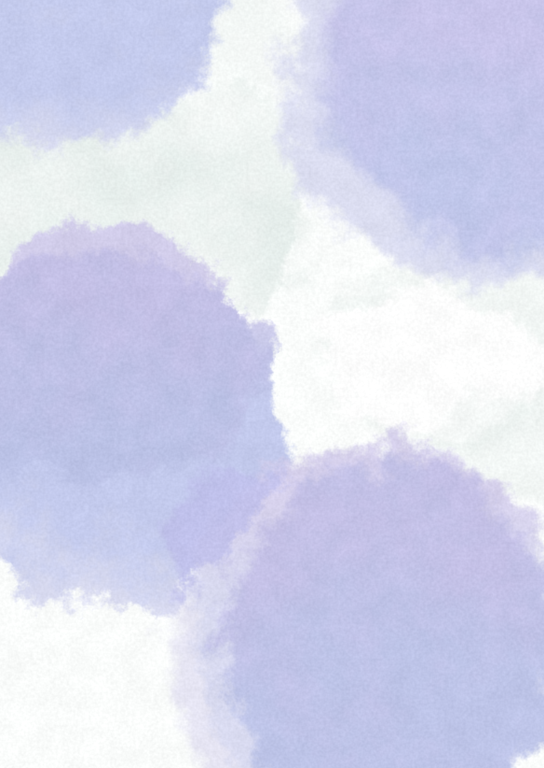
This background is drawn by a Shadertoy shader. Its source:

```glsl
// Soft lavender and sage watercolour washes on grainy white paper.
#define SHEET vec2(0.706, 1.0)
#define EDGE_SCALE 10.0
#define EDGE_WANDER 0.034
#define BLOOM_SCALE 5.0
#define GRAIN_SCALE 210.0
#define GRAIN_AMOUNT 0.027
#define PAPER vec3(0.982, 0.990, 0.986)
#define SAGE vec3(0.898, 0.930, 0.920)
#define LILAC vec3(0.772, 0.758, 0.908)
#define PERIWINKLE vec3(0.738, 0.766, 0.908)
#define MIST vec3(0.845, 0.853, 0.940)

vec2 hashGradient(vec2 cell) {
    vec3 h = fract(cell.xyx * vec3(0.1031, 0.1030, 0.0973));
    h += dot(h, h.yzx + 33.33);
    float angle = 6.2832 * fract((h.x + h.y) * h.z);
    return vec2(cos(angle), sin(angle));
}

float gradientNoise(vec2 p) {
    vec2 i = floor(p), f = p - i;
    vec2 u = f * f * f * (f * (f * 6.0 - 15.0) + 10.0);
    vec2 e = vec2(1.0, 0.0);
    float low = mix(dot(hashGradient(i), f),
                    dot(hashGradient(i + e.xy), f - e.xy), u.x);
    float high = mix(dot(hashGradient(i + e.yx), f - e.yx),
                     dot(hashGradient(i + e.xx), f - e.xx), u.x);
    return mix(low, high, u.y);
}

float fbm(vec2 p) {
    float sum = 0.0, weight = 1.0;
    for (int octave = 0; octave < 6; octave++) {
        sum += weight * gradientNoise(p);
        p = mat2(1.6, 1.2, -1.2, 1.6) * p + 7.3;
        weight *= 0.66;
    }
    return sum;
}

// Coverage of an elliptical wash with a ragged, dry edge
float wash(vec2 p, vec2 centre, vec2 radii, float softness) {
    float inside = (1.0 - length((p - centre) / radii)) * min(radii.x, radii.y);
    inside += EDGE_WANDER * fbm(p * EDGE_SCALE + centre * 37.0);
    return smoothstep(-softness, softness, inside);
}

void mainImage(out vec4 fragColor, in vec2 fragCoord) {
    vec2 p = fragCoord / iResolution.xy * SHEET;

    // Pigment blooms and paper tooth
    float bloom = fbm(p * BLOOM_SCALE + 3.0);
    float detail = fbm(p * 26.0 + 11.0);
    float grain = gradientNoise(p * GRAIN_SCALE)
                + 0.7 * gradientNoise(p.yx * GRAIN_SCALE * 1.7);
    float mottle = bloom * 0.5 + detail * 0.2;
    vec3 color = PAPER;

    // Sage washes around the pale centre
    float sage = wash(p, vec2(0.13, 0.735), vec2(0.27, 0.14), 0.024);
    sage = max(sage, wash(p, vec2(0.312, 0.735), vec2(0.08, 0.155), 0.010));
    sage = max(sage, 0.4 * wash(p, vec2(0.32, 0.92), vec2(0.07, 0.13), 0.020));
    color = mix(color, SAGE, sage * clamp(0.72 + mottle * 1.1, 0.2, 1.0));
    float ring = wash(p, vec2(0.60, 0.55), vec2(0.17, 0.118), 0.014);
    color = mix(color, SAGE, 0.40 * ring);
    float pool = wash(p, vec2(0.56, 0.525), vec2(0.15, 0.10), 0.009);
    color = mix(color, vec3(0.995), 0.92 * pool);
    float veil = wash(p, vec2(0.68, 0.415), vec2(0.14, 0.07), 0.014);
    color = mix(color, SAGE, 0.36 * veil);

    // Upper left cloud
    float cloud = wash(p, vec2(0.085, 1.0), vec2(0.20, 0.19), 0.013);
    vec3 tint = mix(MIST, PERIWINKLE + 0.018,
                    clamp(smoothstep(0.79, 0.91, p.y) + mottle, 0.0, 1.0));
    color = mix(color, tint, cloud * 0.95);

    // Upper right cloud: pale margin, then its deeper heart
    cloud = wash(p, vec2(0.635, 0.91), vec2(0.272, 0.278), 0.016);
    color = mix(color, MIST, cloud * 0.88);
    cloud = wash(p, vec2(0.66, 0.92), vec2(0.242, 0.250), 0.026);
    tint = mix(PERIWINKLE + 0.010, LILAC + 0.010,
               clamp(smoothstep(0.70, 1.04, p.y) + mottle, 0.0, 1.0));
    color = mix(color, tint, cloud * 0.95);

    // Left cloud: lilac crown fading to a misty foot
    float left = wash(p, vec2(0.142, 0.450), vec2(0.222, 0.245), 0.009);
    float foot = smoothstep(0.20, 0.36, p.y + mottle * 0.20);
    tint = mix(MIST, PERIWINKLE + 0.018, foot);
    tint = mix(tint, LILAC + vec3(0.045, 0.04, 0.01),
               smoothstep(0.46, 0.64, p.y));
    color = mix(color, tint, left * 0.96);
    cloud = wash(p, vec2(0.12, 0.52), vec2(0.215, 0.145), 0.011);
    tint = mix(PERIWINKLE - 0.006, LILAC - 0.008,
               clamp(smoothstep(0.38, 0.66, p.y) + mottle, 0.0, 1.0));
    color = mix(color, tint, cloud * left * 0.95);

    // Lower right cloud: pale skirt and rim
    float skirt = wash(p, vec2(0.37, 0.14), vec2(0.145, 0.195), 0.022);
    color = mix(color, MIST + vec3(0.035, 0.02, 0.005), skirt * 0.80);
    float rim = wash(p, vec2(0.492, 0.177), vec2(0.245, 0.25), 0.012);
    tint = mix(MIST, LILAC + vec3(0.055, 0.045, 0.012),
               smoothstep(0.20, 0.38, p.y));
    color = mix(color, tint, rim * 0.92);

    // Violet where the two lower clouds overlap, then the deep heart
    float overlap = wash(p, vec2(0.325, 0.29), vec2(0.10, 0.105), 0.012);
    color = mix(color, vec3(0.745, 0.745, 0.918), overlap * left * 0.80);
    cloud = wash(p, vec2(0.508, 0.16), vec2(0.215, 0.24), 0.014);
    tint = mix(PERIWINKLE, LILAC - 0.006,
               clamp(smoothstep(0.02, 0.38, p.y) + mottle, 0.0, 1.0));
    color = mix(color, tint, cloud * 0.96);

    color += GRAIN_AMOUNT * grain + 0.020 * detail;
    fragColor = vec4(clamp(color, 0.0, 1.0), 1.0);
}
```
